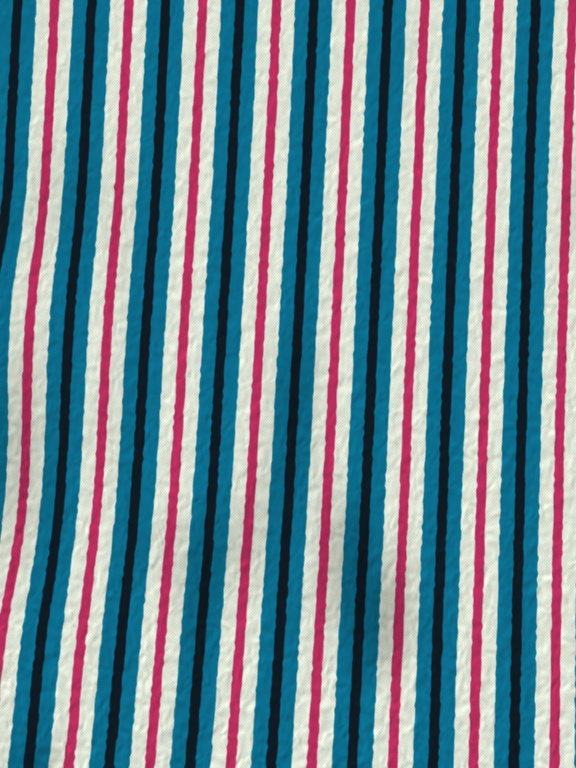
This texture is drawn by a Shadertoy shader. Its source:

```glsl
// Crinkled crepe cloth with leaning teal, black, cream and crimson stripes in soft folds.

// Colours
const vec3 TEAL    = vec3(0.045, 0.430, 0.555);
const vec3 INK     = vec3(0.060, 0.105, 0.140);
const vec3 CREAM   = vec3(0.865, 0.890, 0.830);
const vec3 CRIMSON = vec3(0.725, 0.180, 0.360);

// Stripe layout: half widths as a share of one repeat
const float INK_HALF     = 0.063;
const float TEAL_HALF    = 0.250;
const float CRIMSON_HALF = 0.061;

// Lean and spread, as quadratics of the distance down from the top
const vec3 SHIFT  = vec3(0.031, -0.064, -0.059);
const vec3 PERIOD = vec3(0.1285, 0.0017, 0.0104);
const float LEFT_BULGE = 0.011;

// Cloth surface
const vec2  CRINKLE_FREQ   = vec2(135.0, 88.0);
const float CRINKLE_RELIEF = 0.30;
const float THREAD_COUNT   = 210.0;
const float THREAD_DEPTH   = 0.025;
const float FOLD_DEPTH     = 0.28;
const float EDGE_WOBBLE    = 0.018;

float hash(vec2 p) {
    vec3 q = fract(p.xyx * vec3(0.1031, 0.1030, 0.0973));
    q += dot(q, q.yzx + 33.33);
    return fract((q.x + q.y) * q.z);
}

float noise(vec2 p) {
    vec2 i = floor(p), f = fract(p);
    f = f * f * (3.0 - 2.0 * f);
    return mix(mix(hash(i), hash(i + vec2(1, 0)), f.x),
               mix(hash(i + vec2(0, 1)), hash(i + vec2(1, 1)), f.x), f.y);
}

float quadratic(vec3 k, float t) {
    return k.x + t * (k.y + t * k.z);
}

// Height of the puckered surface: slanted ripples of two sizes
float crinkle(vec2 p) {
    vec2 warp = vec2(noise(p * 38.0), noise(p * 38.0 + 17.0)) * 0.012;
    vec2 q = (p + warp) * CRINKLE_FREQ;
    float coarse = noise(vec2(q.x + 0.5 * q.y, q.y - 0.25 * q.x) * 0.65);
    float fine = noise(vec2(q.x - 0.4 * q.y, q.y + 0.3 * q.x) + 31.0);
    return 0.6 * coarse + 0.4 * fine;
}

// Continuous stripe index; whole numbers fall on the ink lines
float stripeIndex(vec2 p, float down) {
    float bulge = LEFT_BULGE * exp(-p.x * 7.0) * sin(6.2832 * (down - 0.53) / 0.5)
                * smoothstep(0.15, 0.38, down) * smoothstep(1.0, 0.7, down);
    return (p.x - quadratic(SHIFT, down) - bulge) / quadratic(PERIOD, down);
}

// Broad shadows running along the stripes, deeper towards the bottom
float folds(vec2 p, float index, float down) {
    float broad = noise(vec2(index * 0.75 + 4.0, p.y * 3.2 + 2.0));
    float narrow = noise(vec2(index * 1.7 + 9.0, p.y * 5.0));
    float shade = smoothstep(0.45, 1.0, 0.65 * broad + 0.35 * narrow);
    float leftDip = exp(-pow((p.x - 0.03) / 0.06, 2.0) - pow((down - 0.58) / 0.14, 2.0));
    return shade * mix(0.35, 1.0, smoothstep(0.2, 0.75, down)) + 0.55 * leftDip;
}

void mainImage(out vec4 fragColor, in vec2 fragCoord) {
    vec2 p = fragCoord / iResolution.x;
    float down = 1.0 - fragCoord.y / iResolution.y;

    // Stripes, mirrored about each ink line
    float index = stripeIndex(p, down);
    float soft = 0.75 * fwidth(index) + 0.006;
    float rough = index + EDGE_WOBBLE * (noise(p * vec2(60.0, 110.0)) - 0.5);
    float d = abs(rough - round(rough));
    vec3 color = mix(INK, TEAL, smoothstep(-soft, soft, d - INK_HALF));
    color = mix(color, CREAM, smoothstep(-soft, soft, d - TEAL_HALF));
    color = mix(color, CRIMSON, smoothstep(-soft, soft, d - 0.5 + CRIMSON_HALF));

    // Light raking across the puckers from the upper left
    float slope = crinkle(p) - crinkle(p + vec2(-0.0025, 0.0040));
    float relief = CRINKLE_RELIEF * slope * mix(0.75, 1.2, down);

    // Fine weave and folds
    vec2 thread = sin(6.2832 * THREAD_COUNT * vec2(index * 0.13, p.y * 0.8));
    float weave = THREAD_DEPTH * (thread.x * thread.y + noise(p * 260.0) - 0.5);
    float light = (1.0 + relief + weave) * (1.0 - FOLD_DEPTH * folds(p, index, down));

    color = color * light + 0.012 * relief;
    fragColor = vec4(clamp(color, 0.0, 1.0), 1.0);
}
```
